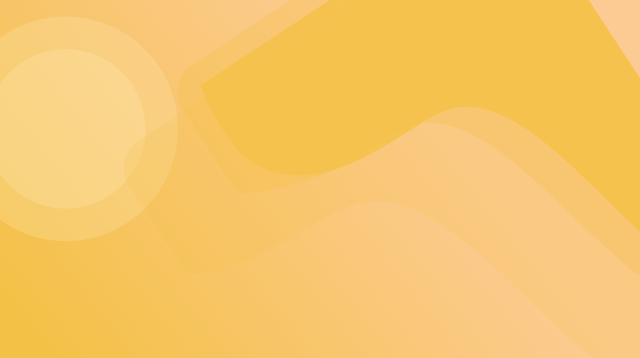
A WebGL 1 fragment shader for this background:

```glsl
precision highp float;
// Warm abstract background: a diagonal yellow-to-peach gradient, two pale
// concentric discs, and three overlapping translucent wave bands. Each band is
// a tilted, rounded corner cut from below by a piecewise cubic curve.
uniform vec2 u_resolution;

// Cubic through two knots, each given as (x, y, slope).
float hermite(float x, vec3 a, vec3 b) {
  float w = b.x - a.x;
  float t = (x - a.x) / w;
  float s = 1.0 - t;
  return s * s * ((1.0 + 2.0 * t) * a.y + t * w * a.z)
       + t * t * ((3.0 - 2.0 * t) * b.y - s * w * b.z);
}

float curve(float x, vec3 a, vec3 b, vec3 c, vec3 d) {
  if (x < b.x) return hermite(x, a, b);
  if (x < c.x) return hermite(x, b, c);
  return hermite(x, c, d);
}

// Lower edges of the three bands, front to back.
float frontEdge(float x) {
  vec3 trough = vec3(0.839, 0.5105, 0.0);
  if (x < trough.x) return hermite(x, vec3(0.559, 0.762, -2.4), trough);
  return curve(x, trough, vec3(1.1655, 0.648, 0.65),
               vec3(1.301, 0.7016, 0.0), vec3(1.79, 0.352, -0.93));
}

float middleEdge(float x) {
  return curve(x, vec3(0.66, 0.459, 0.02), vec3(0.932, 0.5245, 0.42),
               vec3(1.196, 0.657, 0.0), vec3(1.79, 0.228, -0.75));
}

float backEdge(float x) {
  return curve(x, vec3(0.548, 0.235, 0.03), vec3(0.7925, 0.324, 0.53),
               vec3(1.049, 0.438, 0.0), vec3(1.655, 0.002, -0.8));
}

// Antialiased coverage from a signed depth (positive inside).
float cover(float depth, float pixel) {
  return clamp(depth / pixel + 0.5, 0.0, 1.0);
}

// Coverage above an edge, corrected for its local steepness.
float above(float y, float edge, float nextEdge, float pixel) {
  float slope = (nextEdge - edge) / pixel;
  return cover((y - edge) / length(vec2(1.0, slope)), pixel);
}

// Tilted quadrant with a rounded corner, trimmed by the far right side.
float tiltedPanel(vec2 p, vec2 corner, float radius, float pixel) {
  vec2 down = vec2(0.55, -0.835);
  vec2 across = vec2(0.835, 0.55);
  vec2 q = radius - vec2(dot(p - corner, down), dot(p - corner, across));
  float depth = radius - length(max(q, 0.0)) - min(max(q.x, q.y), 0.0);
  float farSide = dot(vec2(1.646, 1.0) - p, across);
  return cover(min(depth, farSide), pixel);
}

void main() {
  float pixel = 1.0 / u_resolution.y;
  vec2 p = gl_FragCoord.xy * pixel;
  p.x *= 1.79 * u_resolution.y / u_resolution.x;
  float nextX = p.x + pixel;

  // Diagonal gradient
  vec3 yellow = vec3(0.957, 0.757, 0.28);
  vec3 peach = vec3(0.988, 0.796, 0.575);
  float blend = clamp((p.x + 0.8 * p.y - 0.15) / 1.6, 0.0, 1.0);
  vec3 color = mix(yellow, peach, blend);

  // Concentric discs
  vec3 cream = vec3(1.0, 0.95, 0.8);
  float centerDistance = length(p - vec2(0.184, 0.64));
  color = mix(color, cream, 0.2 * cover(0.3135 - centerDistance, pixel));
  color = mix(color, cream, 0.2 * cover(0.2226 - centerDistance, pixel));

  // Wave bands, back to front
  float back = tiltedPanel(p, vec2(0.311, 0.556), 0.089, pixel)
             * above(p.y, backEdge(p.x), backEdge(nextX), pixel);
  float middle = tiltedPanel(p, vec2(0.461, 0.769), 0.089, pixel)
               * above(p.y, middleEdge(p.x), middleEdge(nextX), pixel);
  float front = tiltedPanel(p, vec2(0.476, 0.706), 0.0, pixel)
              * above(p.y, frontEdge(p.x), frontEdge(nextX), pixel);
  color = mix(color, yellow, 0.2 * back);
  color = mix(color, yellow, 0.33 * middle);
  color = mix(color, vec3(0.96, 0.76, 0.29), 0.88 * front);

  gl_FragColor = vec4(color, 1.0);
}
```
